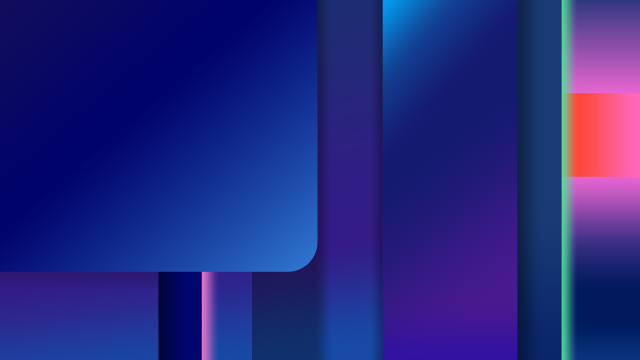
Reproduce this background procedurally as a Shadertoy shader.

```glsl
// Antialiased coverage: 1 where the signed distance is negative
float cover(float dist) {
    return clamp(0.5 - dist * iResolution.y, 0.0, 1.0);
}

float band(float x, float left, float right) {
    return cover(left - x) * cover(x - right);
}

// Light or shadow that starts at an edge and fades to the right
float fadeFrom(float x, float edge, float width) {
    return 1.0 - smoothstep(0.0, width, x - edge);
}

float roundedBox(vec2 p, vec2 halfSize, float radius) {
    vec2 q = abs(p) - halfSize + radius;
    return length(max(q, 0.0)) + min(max(q.x, q.y), 0.0) - radius;
}

vec3 backdrop(vec2 p, float depth) {
    float slant = depth + 0.13 * (p.x - 0.97);
    vec3 col = mix(vec3(0.11, 0.18, 0.44), vec3(0.20, 0.11, 0.53), smoothstep(-0.1, 0.66, slant));
    col = mix(col, vec3(0.09, 0.29, 0.65), smoothstep(0.66, 0.98, slant));
    // Shadows beside the panel and the tall column
    col *= 1.0 - 0.35 * fadeFrom(p.x, 0.872, 0.055) * step(0.7, p.x);
    col *= 1.0 - 0.35 * smoothstep(1.025, 1.07, p.x);
    return col * (1.0 - 0.15 * fadeFrom(depth, 0.755, 0.06) * step(p.x, 0.44));
}

vec3 panelColor(vec2 p, float depth) {
    float diagonal = 0.5 * (p.x / 0.882 + depth / 0.755);
    vec3 col = mix(vec3(0.06, 0.05, 0.36), vec3(0.0, 0.01, 0.42), smoothstep(0.0, 0.42, diagonal));
    return mix(col, vec3(0.19, 0.48, 0.83), pow(clamp((diagonal - 0.42) / 0.58, 0.0, 1.0), 1.15));
}

vec3 tallColumn(vec2 p, float depth) {
    float u = (p.x - 1.063) / 0.375;
    float corner = u + depth / 0.42;
    vec3 col = mix(vec3(0.08, 0.10, 0.44), vec3(0.28, 0.10, 0.56),
                   smoothstep(0.42, 1.0, depth + 0.28 * (u - 0.3)));
    col = mix(vec3(0.07, 0.27, 0.59), col, smoothstep(0.35, 1.15, corner));
    col = mix(vec3(0.0, 0.64, 0.97), col, smoothstep(-0.1, 0.6, corner));
    return mix(col, vec3(0.16, 0.06, 0.66), 0.8 * smoothstep(0.83, 1.02, depth));
}

vec3 rightColumn(vec2 p, float depth) {
    // Pink glow above and below the warm block
    vec3 pink = vec3(0.93, 0.40, 0.83);
    vec3 upper = mix(vec3(0.19, 0.22, 0.50), pink, clamp(depth / 0.265, 0.0, 1.0));
    vec3 lower = mix(pink, vec3(0.26, 0.19, 0.54), smoothstep(0.46, 0.70, depth));
    lower = mix(lower, vec3(0.0, 0.10, 0.36), smoothstep(0.63, 0.82, depth));
    lower = mix(lower, vec3(0.04, 0.21, 0.50), smoothstep(0.88, 1.02, depth));
    vec3 col = mix(lower, upper, cover(depth - 0.375));
    vec3 warm = mix(vec3(1.0, 0.28, 0.23), vec3(1.0, 0.41, 0.74), smoothstep(1.59, 1.79, p.x));
    col = mix(col, warm, band(depth, 0.259, 0.491));
    // Green light along the left edge
    return mix(col, vec3(0.33, 0.88, 0.60), 0.95 * fadeFrom(p.x, 1.555, 0.052));
}

void mainImage(out vec4 fragColor, in vec2 fragCoord) {
    vec2 p = fragCoord / iResolution.y;
    float depth = 1.0 - p.y;
    vec3 col = backdrop(p, depth);

    // Lower navy bar with a pink rim
    vec3 navy = mix(vec3(0.0, 0.02, 0.25), vec3(0.0, 0.02, 0.43), smoothstep(0.44, 0.53, p.x));
    col = mix(col, vec3(0.91, 0.46, 0.81), fadeFrom(p.x, 0.555, 0.056) * cover(0.56 - p.x));
    col = mix(col, navy, band(p.x, 0.44, 0.56));

    // Rounded panel reaching beyond the upper left
    float panel = roundedBox(p - vec2(0.382, 0.745), vec2(0.5), 0.083);
    col = mix(col, panelColor(p, depth), cover(panel));

    // Columns on the right
    col = mix(col, tallColumn(p, depth), band(p.x, 1.063, 1.4375));
    vec3 slate = mix(vec3(0.10, 0.23, 0.46), vec3(0.04, 0.15, 0.42), smoothstep(0.55, 1.0, depth));
    slate *= 1.0 - 0.42 * fadeFrom(p.x, 1.43, 0.08);
    col = mix(col, slate, band(p.x, 1.4375, 1.56));
    col = mix(col, rightColumn(p, depth), cover(1.56 - p.x));

    fragColor = vec4(col, 1.0);
}
```
